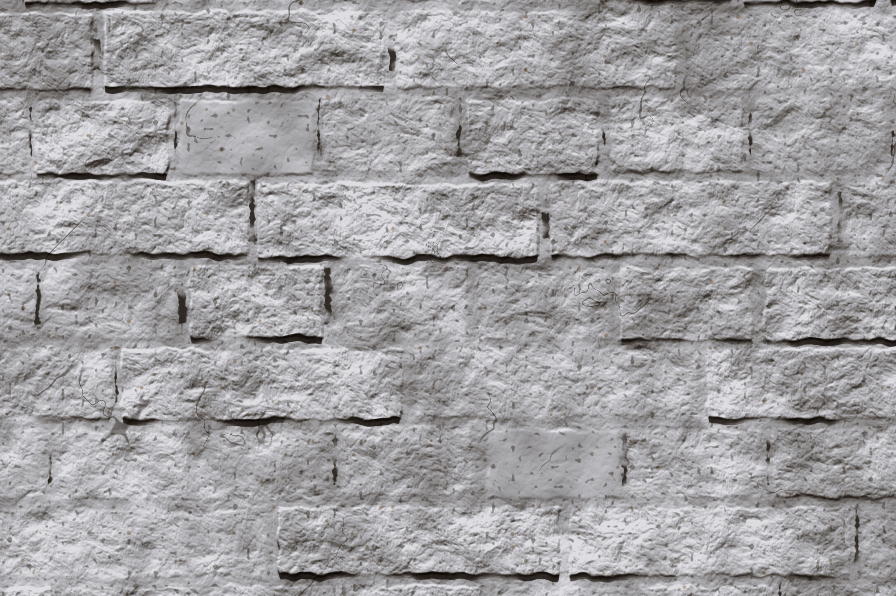
A Shadertoy shader for this texture:

```glsl
#define ROW_PITCH 0.146      // height of the top course
#define ROW_SHRINK 0.0012    // courses get lower toward the bottom
#define LONG_BRICK 0.490
#define SHORT_BRICK 0.241
#define JOINT vec2(0.008, 0.007)
#define PROTRUSION 0.15
#define RELIEF_SCALE 17.0
#define LIGHT_STEP vec2(-0.001, 0.003)
#define LIGHT_GAIN 3.5
#define BASE_TONE 0.675
#define SLIT_CHANCE 0.6
#define SMOOTH_CHANCE 0.12

struct Brick {
    float edge;           // signed distance, negative inside
    vec2 random;          // per brick
    vec2 joint, jointId;  // offset from the nearest upright joint
};

vec2 hash2(vec2 p) {
    vec3 q = fract(p.xyx * vec3(0.1031, 0.1030, 0.0973));
    q += dot(q, q.yzx + 33.33);
    return fract((q.xx + q.yz) * q.zy);
}

float cornerDot(vec2 cell, vec2 offset, vec2 f) {
    float angle = 6.2832 * hash2(cell + offset).x;
    return dot(vec2(cos(angle), sin(angle)), f - offset);
}

float gradientNoise(vec2 p) {
    vec2 i = floor(p), f = p - i, u = f * f * f * (f * (f * 6.0 - 15.0) + 10.0);
    return mix(mix(cornerDot(i, vec2(0, 0), f), cornerDot(i, vec2(1, 0), f), u.x),
               mix(cornerDot(i, vec2(0, 1), f), cornerDot(i, vec2(1, 1), f), u.x), u.y);
}

// Courses of long and short bricks in turn
Brick findBrick(vec2 p) {
    p += 0.004 * vec2(gradientNoise(p * 31.0), gradientNoise(p * 27.0 + 40.0));
    float root = sqrt(ROW_PITCH * ROW_PITCH - 4.0 * ROW_SHRINK * (0.99 - p.y));
    float course = (ROW_PITCH - root) / (2.0 * ROW_SHRINK);
    float row = floor(course), isLong = 1.0 - mod(row, 2.0);
    float start = mix(0.043, 0.165 + 0.245 * mod(row * 0.5, 2.0), isLong) + 0.008 * row;
    vec2 size = vec2(mix(SHORT_BRICK, LONG_BRICK, isLong), root);
    float along = (p.x - start) / size.x;
    vec2 id = vec2(floor(along), row);
    Brick b;
    b.random = hash2(id + 17.0) * vec2(1.0, 1.0 - 0.2 * isLong);
    vec2 q = (vec2(fract(along), 1.0 - fract(course)) - 0.5) * size;
    q += 0.007 * (hash2(id + 71.0) - 0.5);
    vec2 d = abs(q) - 0.5 * size + JOINT + 0.006;
    b.edge = length(max(d, 0.0)) + min(max(d.x, d.y), 0.0) - 0.006 + 0.006 * gradientNoise(p * 45.0);
    b.jointId = vec2(floor(along + 0.5), row);
    b.joint = vec2(along - b.jointId.x, 0.5 - fract(course)) * size;
    return b;
}

float brickHeight(Brick b, vec2 p) {
    float lift = mix(0.15, 1.0, smoothstep(0.1, 0.8, b.random.x)) * (0.9 + 1.1 * gradientNoise(p * 9.0));
    return PROTRUSION * lift * (1.0 - smoothstep(-0.006, 0.001, b.edge));
}

// Chiselled stone: warped, creased noise
float chiselled(vec2 p) {
    p += 0.011 * vec2(gradientNoise(p * 19.0), gradientNoise(p * 19.0 + 9.0));
    p = mat2(0.85, 0.35, -0.40, 1.0) * p * RELIEF_SCALE;
    float sum = 0.0;
    for (float amplitude = 0.5; amplitude > 0.04; amplitude *= 0.56) {
        float n = gradientNoise(p);
        sum += amplitude * mix(n, -abs(n), 0.5);
        p = mat2(1.6, 1.2, -1.2, 1.6) * p + 5.3;
    }
    return sum;
}

float surfaceHeight(vec2 p) {
    Brick b = findBrick(p);
    float rough = mix(mix(0.7, 1.1, b.random.x), 0.22, step(1.0 - SMOOTH_CHANCE, b.random.y));
    return brickHeight(b, p) + mix(rough, 0.55, smoothstep(-0.006, 0.002, b.edge)) * chiselled(p);
}

// Ragged gap in an upright joint, partly filled
float slitMask(Brick b, vec2 p) {
    vec2 r = hash2(b.jointId + 131.0), s = hash2(b.jointId + 57.0);
    vec2 q = b.joint - vec2(0.008 * (r.y - 0.5), 0.03 * (s.x - 0.5));
    float halfWidth = mix(0.0008, 0.0055, s.y * s.y) * (1.0 + 18.0 * q.y * (r.y - 0.5));
    vec2 d = abs(q) - vec2(halfWidth, mix(0.018, 0.052, s.x));
    float gap = max(d.x, d.y) + 0.004 * gradientNoise(p * 60.0) + 0.004 * gradientNoise(p * 140.0);
    float fill = smoothstep(-0.35, 0.1, gradientNoise(p * 35.0 + 7.0));
    return step(r.x, SLIT_CHANCE) * fill * (1.0 - smoothstep(-0.001, 0.002, gap));
}

void mainImage(out vec4 fragColor, in vec2 fragCoord) {
    vec2 p = fragCoord / iResolution.y;
    Brick b = findBrick(p);
    // Light from above, with broad stains and recessed mortar
    float tone = BASE_TONE - 0.05 * smoothstep(-0.008, 0.003, b.edge) + 0.06 * (b.random.x - 0.5);
    tone += 0.18 * gradientNoise(p * 2.6) + 0.16 * gradientNoise(p * 7.0) + 0.16 * gradientNoise(p * 16.0);
    float slope = LIGHT_GAIN * (surfaceHeight(p) - surfaceHeight(p + LIGHT_STEP));
    tone = clamp(tone + slope * (slope < 0.0 ? 1.25 : 0.85), 0.2, 0.87);
    // Pits and hairline cracks
    tone *= 1.0 - 0.35 * smoothstep(0.3, 0.5, gradientNoise(p * 90.0));
    float crack = abs(gradientNoise(p * 6.0 + 0.3 * gradientNoise(p * 17.0) + 0.15 * gradientNoise(p * 50.0)));
    crack = 1.0 - smoothstep(0.003, 0.014, crack);
    tone *= 1.0 - 0.4 * crack * smoothstep(0.22, 0.38, gradientNoise(p * 5.0 + 30.0));
    // Thin cast shadow and soft occlusion beneath overhanging bricks
    float height = brickHeight(b, p), overhang = 0.0, dim = 0.0;
    for (float i = 1.0; i < 5.5; i++) {
        vec2 above = p + vec2(0.0, 0.0025 * i);
        float rise = brickHeight(findBrick(above), above) - height;
        overhang = max(overhang, rise - 0.014 * i);
        dim += max(rise, 0.0);
    }
    tone *= (1.0 - 0.75 * smoothstep(0.02, 0.09, overhang)) * (1.0 - 0.4 * min(dim, 1.0));
    tone = mix(tone, 0.13, 0.92 * slitMask(b, p));
    // Cool highlights, warm darks, scattered ochre grit
    vec3 color = tone + mix(vec3(0.025, 0.005, -0.01), vec3(0.0, 0.0, 0.018), smoothstep(0.3, 0.75, tone));
    vec2 grid = p * 45.0, r = hash2(floor(grid) + 211.0);
    float grit = length(fract(grid) - 0.25 - 0.5 * r.yx) - 0.14 * r.y;
    grit = step(0.84, r.x) * (1.0 - smoothstep(-0.04, 0.06, grit));
    fragColor = vec4(color * mix(vec3(1.0), vec3(0.82, 0.74, 0.66), grit), 1.0);
}
```
